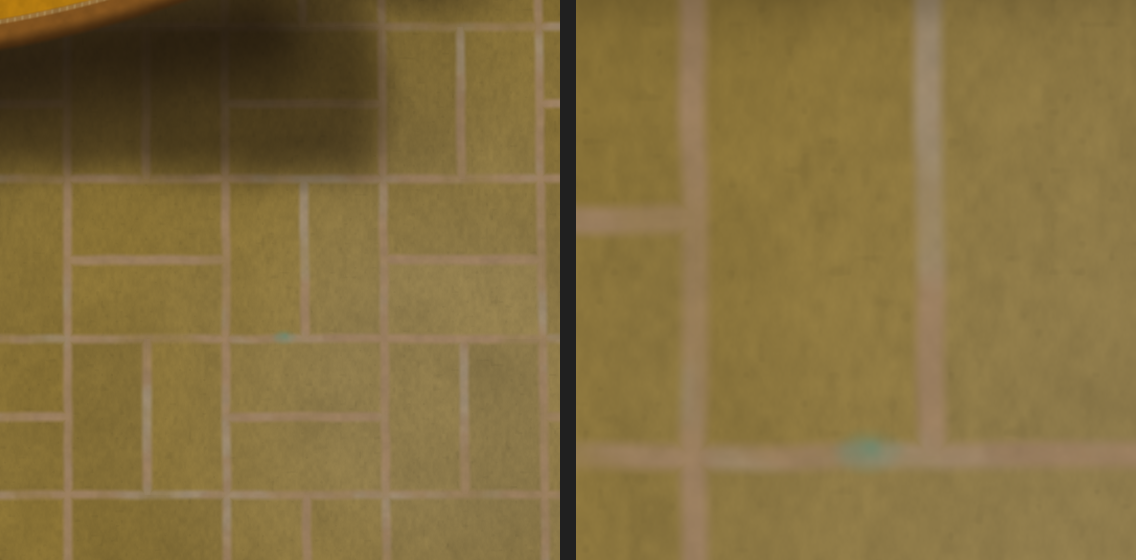
Left, the full canvas; right, a detail of the centre.
Write a three.js fragment shader that draws this texture.

```glsl
// Basket-weave floor of ochre brick pairs with worn pinkish joints, under a soft shadow.
// Square cells alternate the direction of their middle joint; value noise adds grain and wear,
// and a curved leather rim with a row of stitches covers the upper left corner.
varying vec2 vUv;

const vec2 PITCH = vec2(0.2825, 0.2785);
const vec2 ORIGIN = vec2(0.1210, 0.1165);
const vec3 WARM_BRICK = vec3(0.520, 0.432, 0.200);
const vec3 PALE_BRICK = vec3(0.548, 0.473, 0.290);
const vec3 PINK_JOINT = vec3(0.605, 0.495, 0.375);
const vec3 GREY_JOINT = vec3(0.610, 0.540, 0.440);
const vec3 TEAL_STAIN = vec3(0.400, 0.530, 0.430);
const vec3 SHADOW_TINT = vec3(0.300, 0.265, 0.280);

float hash(vec2 p) {
  vec3 q = fract(vec3(p.xyx) * 0.1031);
  q += dot(q, q.yzx + 33.33);
  return fract((q.x + q.y) * q.z);
}

float noise(vec2 p) {
  vec2 i = floor(p);
  vec2 f = fract(p);
  f = f * f * (3.0 - 2.0 * f);
  float low = mix(hash(i), hash(i + vec2(1.0, 0.0)), f.x);
  float high = mix(hash(i + vec2(0.0, 1.0)), hash(i + vec2(1.0, 1.0)), f.x);
  return mix(low, high, f.y);
}

float fbm(vec2 p) {
  float sum = 0.0;
  float weight = 0.5;
  for (int i = 0; i < 4; i++) {
    sum += weight * noise(p);
    p = p * 2.03 + 17.3;
    weight *= 0.5;
  }
  return sum / 0.9375;
}

float band(float dist, float halfWidth, float soft) {
  return 1.0 - smoothstep(halfWidth - soft, halfWidth + soft, dist);
}

float segmentDistance(vec2 p, vec2 a, vec2 b) {
  vec2 ab = b - a;
  return length(p - a - ab * clamp(dot(p - a, ab) / dot(ab, ab), 0.0, 1.0));
}

// Slight perspective lean, uneven row heights and hand-laid wobble
vec2 layOut(vec2 p) {
  vec2 wobble = vec2(noise(p * 20.0), noise(p * 20.0 + 50.0)) - 0.5;
  float rowOffset = (p.y - 0.681) / 0.12;
  vec2 warped = p + 0.0025 * wobble;
  warped.x += 0.014 * (p.y - 0.45) * p.x;
  warped.y -= 0.0070 * exp(-rowOffset * rowOffset);
  return (warped - ORIGIN) / PITCH;
}

// Brick glaze: per-brick tone, mottling, fine grain and faint pits
vec3 brickColor(vec2 p, vec2 id) {
  float pale = 1.0 - smoothstep(0.1, 0.75, length(p - vec2(0.85, 0.28)));
  vec3 color = mix(WARM_BRICK, PALE_BRICK, clamp(pale + 0.4 * (hash(id + 7.0) - 0.4), 0.0, 1.0));
  color *= 1.0 + 0.07 * (hash(id) - 0.5);
  color *= 1.0 + 0.12 * (fbm(p * vec2(16.0, 12.0)) - 0.5);
  color *= 1.0 + 0.11 * (fbm(p * vec2(130.0, 85.0)) - 0.5);
  float pits = smoothstep(0.80, 1.0, noise(p * 115.0 + 40.0));
  return color * (1.0 - 0.04 * pits);
}

vec3 jointColor(vec2 p) {
  float grey = smoothstep(0.48, 0.75, fbm(p * 11.0 + 5.0));
  vec3 color = mix(PINK_JOINT, GREY_JOINT, grey);
  return color * (0.94 + 0.12 * fbm(p * 60.0));
}

vec3 floorColor(vec2 p, float shade) {
  vec2 grid = layOut(p);
  vec2 cell = floor(grid);
  vec2 f = fract(grid);
  bool upright = mod(cell.x + cell.y, 2.0) < 0.5;
  float across = upright ? f.x : f.y;
  vec2 id = cell * 2.0 + (upright ? vec2(step(0.5, f.x), 0.0) : vec2(0.0, step(0.5, f.y)));

  // Joint distances and uneven fading
  vec2 edge = min(f, 1.0 - f) * PITCH;
  float middle = abs(across - 0.5) * (upright ? PITCH.x : PITCH.y);
  float wear = smoothstep(0.2, 0.65, fbm(p * 13.0 + 90.0));
  float vertical = band(edge.x, 0.0078, 0.0052) * mix(0.70, 0.98, wear);
  float horizontal = band(edge.y, 0.0076, 0.0054) * mix(0.45, 0.98, wear);
  float inner = band(middle, 0.0082, 0.0052) * mix(0.70, 0.98, wear);
  float joint = max(max(vertical, horizontal), inner);

  vec3 color = mix(brickColor(p, id), jointColor(p), joint * (1.0 - 0.75 * shade));
  float stain = band(length((p - vec2(0.508, 0.398)) * vec2(0.65, 1.0)), 0.010, 0.007);
  return mix(color, TEAL_STAIN, stain * (0.3 + 0.4 * noise(p * 110.0)));
}

// Soft shadow: a wide half-dark area, deepest beneath the rim, with a faint haze below
float shadowAmount(vec2 p) {
  float drift = 0.04 * (fbm(p * 6.0) - 0.5);
  float core = band(segmentDistance(p, vec2(-0.1, 0.87), vec2(0.45, 0.95)) + drift, 0.085, 0.085);
  float wide = smoothstep(0.63, 0.75, p.y + drift) * (1.0 - smoothstep(0.60, 0.77, p.x + drift));
  float haze = 0.20 * smoothstep(0.58, 0.80, p.y) * (1.0 - smoothstep(0.65, 0.95, p.x));
  float top = 0.5 * smoothstep(0.92, 1.02, p.y) * (1.0 - smoothstep(0.75, 1.0, p.x));
  return max(mix(max(0.62 * wide, haze), 0.95, core), top);
}

// Leather rim: height is measured upward from its curved lower edge
vec3 addRim(vec3 ground, vec2 p) {
  float height = p.y - (0.911 + 0.17 * p.x + 0.28 * p.x * p.x);
  vec3 leather = mix(vec3(0.26, 0.16, 0.06), vec3(0.50, 0.32, 0.12), smoothstep(0.0, 0.030, height));
  leather = mix(leather, vec3(0.70, 0.48, 0.07), smoothstep(0.050, 0.058, height));
  float thread = 0.55 + 0.35 * smoothstep(0.2, 0.5, abs(fract(p.x * 75.0) - 0.5));
  leather = mix(leather, vec3(0.66, 0.54, 0.34), band(abs(height - 0.050), 0.004, 0.003) * thread);
  leather *= 0.92 + 0.16 * fbm(p * 50.0);
  return mix(ground, leather, smoothstep(-0.005, 0.005, height));
}

void main() {
  float shade = shadowAmount(vUv);
  vec3 color = floorColor(vUv, shade) * mix(vec3(1.0), SHADOW_TINT, shade);
  gl_FragColor = vec4(addRim(color, vUv), 1.0);
}
```
